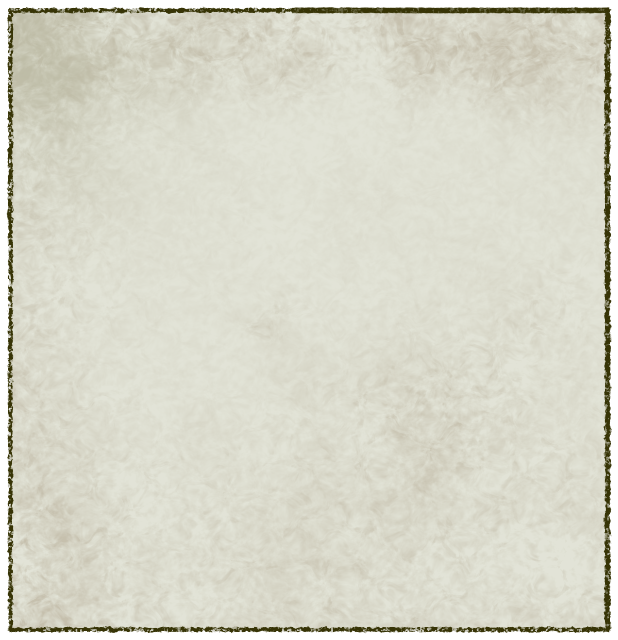
Reproduce this texture procedurally as a Shadertoy shader.

```glsl
// A sheet of pale, weathered paper inside a rough dark charcoal frame.
// Broad wear zones steer layered value noise for stains and fine grain;
// the frame is four strokes whose edges and pores are eaten away by noise.

const vec3 MARGIN = vec3(1.0);
const vec3 PAPER  = vec3(0.886, 0.892, 0.843);
const vec3 BEIGE  = vec3(0.775, 0.752, 0.680);
const vec3 OLIVE  = vec3(0.735, 0.735, 0.645);
const vec3 INK    = vec3(0.215, 0.205, 0.025);

const float INSET       = 0.0163; // frame centre line from canvas edge
const float OVERSHOOT   = 0.003;  // strokes run past the corners
const float THIN_HALF   = 0.0034; // half widths of the strokes
const float THICK_HALF  = 0.0043;
const float THICK_START = 0.472;  // where the top stroke becomes heavy
const float EDGE_ROUGH  = 0.0050;
const float GRAIN_FREQ  = 115.0;
const float CLOUD_FREQ  = 9.0;

float hash(vec2 p) {
    vec3 q = fract(vec3(p.xyx) * 0.1031);
    q += dot(q, q.yzx + 33.33);
    return fract((q.x + q.y) * q.z);
}

float noise(vec2 p) {
    vec2 cell = floor(p), f = fract(p);
    f = f * f * (3.0 - 2.0 * f);
    float low  = mix(hash(cell), hash(cell + vec2(1, 0)), f.x);
    float high = mix(hash(cell + vec2(0, 1)), hash(cell + vec2(1, 1)), f.x);
    return mix(low, high, f.y);
}

float fbm(vec2 p, int octaves) {
    float sum = 0.0, amp = 0.5, total = 0.0;
    for (int i = 0; i < octaves; i++) {
        sum += amp * noise(p);
        total += amp;
        amp *= 0.55;
        p = mat2(1.6, 1.2, -1.2, 1.6) * p + 17.3;
    }
    return sum / total;
}

float blob(vec2 uv, vec2 centre, vec2 radius) {
    vec2 d = (uv - centre) / radius;
    return exp(-dot(d, d));
}

// How strongly each region of the sheet is worn
float wearMap(vec2 uv) {
    float wear = 0.16;
    wear += 0.75 * smoothstep(0.78, 0.98, uv.y);
    wear += 0.45 * smoothstep(0.25, 0.0, uv.x);
    wear += 0.38 * smoothstep(0.48, 0.08, uv.y);
    wear += 0.50 * blob(uv, vec2(0.72, 0.37), vec2(0.16, 0.11));
    wear += 0.25 * blob(uv, vec2(0.87, 0.51), vec2(0.07, 0.06));
    wear += 0.30 * blob(uv, vec2(0.44, 0.505), vec2(0.05, 0.02));
    return wear;
}

vec3 paperColour(vec2 p, vec2 uv) {
    vec2 warp = vec2(noise(p * 38.0), noise(p * 38.0 + 71.0)) - 0.5;
    vec2 slanted = mat2(0.92, -0.30, 0.30, 1.05) * p;
    float cloud = fbm(p * CLOUD_FREQ + 4.0, 5) - 0.5;
    float grain = fbm(slanted * GRAIN_FREQ + 1.5 * warp, 3) - 0.5;
    float flecks = smoothstep(0.56, 0.76, fbm(slanted * 62.0 + 2.0 * warp + 31.0, 3));

    float wear = wearMap(uv + 0.12 * cloud);
    float stain = wear * (0.32 + 1.3 * cloud + 1.0 * grain + 0.45 * flecks);
    stain += 0.05 + 0.16 * grain;
    vec3 colour = mix(PAPER, BEIGE, clamp(stain, 0.0, 1.0));

    // Olive shade gathered in the upper left corner
    float corner = blob(uv, vec2(0.0, 0.92), vec2(0.24, 0.20));
    float shade = corner * (0.48 + 1.1 * cloud + 0.5 * grain);
    return mix(colour, OLIVE, clamp(shade, 0.0, 1.0));
}

// Ink coverage of a stroke: distance across it, and distance past its ends
float stroke(float across, float past, float halfWidth, float rough, float pores, vec2 p) {
    float soft = max(0.0011, 0.7 / iResolution.y);
    float ragged = (fbm(p * 210.0 + 9.0, 2) - 0.5) * EDGE_ROUGH * rough;
    float body = smoothstep(-soft, soft, halfWidth + ragged - abs(across));
    float ends = smoothstep(soft, -soft, past + ragged);
    float holes = smoothstep(0.50, 0.80, fbm(p * 260.0 + 53.0, 2));
    return body * ends * (1.0 - pores * holes);
}

void mainImage(out vec4 fragColor, in vec2 fragCoord) {
    vec2 p = fragCoord / iResolution.y;
    vec2 uv = fragCoord / iResolution.xy;
    vec2 size = vec2(iResolution.x / iResolution.y, 1.0);
    vec2 centred = p - 0.5 * size;
    vec2 halfFrame = 0.5 * size - INSET;
    vec2 beyond = abs(centred) - halfFrame;

    // Sheet, cut off under the frame
    float pixel = 1.0 / iResolution.y;
    float sheet = smoothstep(pixel, -pixel, max(beyond.x, beyond.y));
    vec3 colour = mix(MARGIN, paperColour(p, uv), sheet);

    // Frame: the right side and the right part of the top are heavier
    float heavyTop = step(0.0, centred.y) * smoothstep(-pixel, pixel, uv.x - THICK_START);
    float heavySide = step(0.0, centred.x);
    float level = stroke(beyond.y, beyond.x - OVERSHOOT, mix(THIN_HALF, THICK_HALF, heavyTop),
                         mix(1.0, 0.35, heavyTop), mix(0.75, 0.25, heavyTop), p);
    float upright = stroke(beyond.x, beyond.y - OVERSHOOT, mix(THIN_HALF, THICK_HALF, heavySide),
                           1.0, mix(0.85, 0.55, heavySide), p);
    colour = mix(colour, INK, max(level, upright));

    fragColor = vec4(colour, 1.0);
}
```
